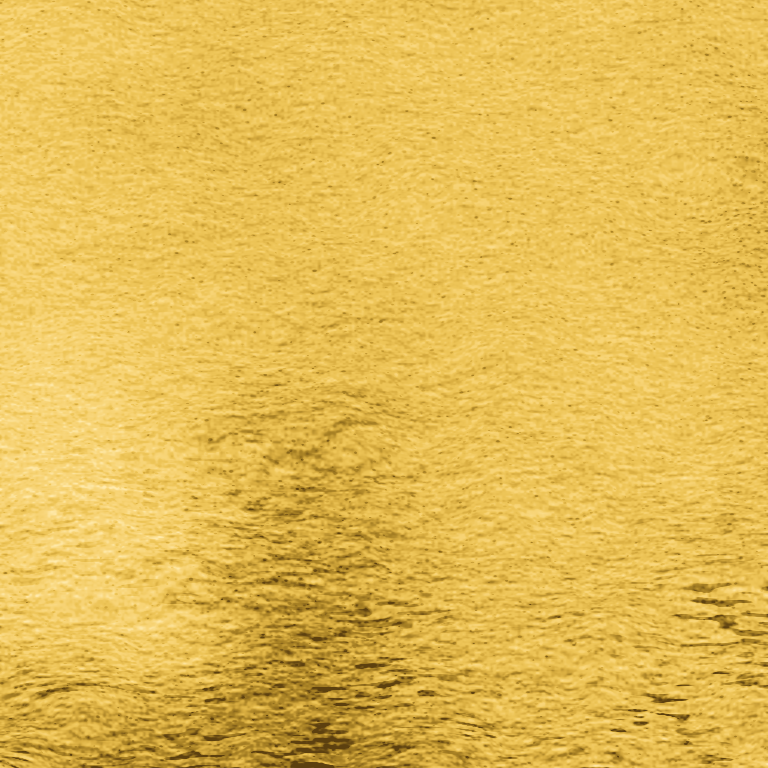
This texture is drawn by a three.js fragment shader. Its source:

```glsl
// Crinkled gold foil: soft reflections under fine, mostly horizontal creases.
#define SHADOW vec3(0.36, 0.25, 0.06)
#define BRONZE vec3(0.65, 0.50, 0.14)
#define OCHRE vec3(0.85, 0.68, 0.25)
#define GOLD vec3(0.93, 0.77, 0.34)
#define PALE vec3(0.97, 0.83, 0.46)
#define GLINT vec3(1.0, 0.92, 0.68)
#define BASE_TONE 0.745
#define CREASE_DEPTH 0.58
#define WRINKLE_DEPTH 1.0
#define GRAIN_DEPTH 0.26
#define PIT_SCALE vec2(130.0, 230.0)

varying vec2 vUv;

float hash(vec2 p) {
  vec3 q = fract(p.xyx * 0.1031);
  q += dot(q, q.yzx + 33.33);
  return fract((q.x + q.y) * q.z);
}

float noise(vec2 p) {
  vec2 i = floor(p);
  vec2 f = fract(p);
  f = f * f * (3.0 - 2.0 * f);
  return mix(mix(hash(i), hash(i + vec2(1.0, 0.0)), f.x),
             mix(hash(i + vec2(0.0, 1.0)), hash(i + 1.0), f.x), f.y);
}

float layeredNoise(vec2 p) {
  float sum = 0.0;
  float weight = 0.5;
  for (int i = 0; i < 4; i++) {
    sum += weight * noise(p);
    p = mat2(1.7, 0.5, -0.6, 2.0) * p + 17.3;
    weight *= 0.5;
  }
  return sum;
}

// Gaussian spot of light or shade
float glow(vec2 p, vec2 center, vec2 size) {
  vec2 d = (p - center) / size;
  return exp(-dot(d, d));
}

// Height of the fine creases, stretched along x
float creases(vec2 p) {
  return 0.55 * noise(p * vec2(58.0, 180.0)) + 0.45 * noise(p * vec2(120.0, 270.0) + 9.0);
}

// Height of the broader crumples
float wrinkles(vec2 p) {
  return layeredNoise(p * vec2(30.0, 52.0));
}

// Cellular pits: small dark flecks in randomly chosen cells
float pits(vec2 p, float density) {
  vec2 q = p * PIT_SCALE;
  vec2 cell = floor(q);
  float cover = 0.0;
  for (int y = -1; y <= 1; y++) {
    for (int x = -1; x <= 1; x++) {
      vec2 id = cell + vec2(float(x), float(y));
      vec2 center = id + vec2(hash(id + 3.7), hash(id + 41.3));
      float chosen = step(hash(id + 71.9), density);
      float radius = mix(0.25, 0.6, hash(id + 13.1));
      float spot = 1.0 - smoothstep(radius * 0.3, radius, length(q - center));
      cover = max(cover, chosen * spot * (0.3 + 0.7 * hash(id + 27.5)));
    }
  }
  return cover;
}

vec3 foilColor(float tone) {
  vec3 color = mix(SHADOW, BRONZE, smoothstep(0.0, 0.3, tone));
  color = mix(color, OCHRE, smoothstep(0.27, 0.55, tone));
  color = mix(color, GOLD, smoothstep(0.5, 0.72, tone));
  color = mix(color, PALE, smoothstep(0.7, 0.92, tone));
  return mix(color, GLINT, smoothstep(0.9, 1.25, tone));
}

void main() {
  // Bend the sheet so creases and reflections wander
  vec2 p = vUv;
  p.y += 0.02 * (noise(p * vec2(9.0, 11.0)) - 0.5) + 0.006 * noise(p * vec2(27.0, 31.0));
  vec2 r = vUv + 0.13 * (vec2(layeredNoise(vUv * 9.0), layeredNoise(vUv * 9.0 + 31.0)) - 0.47);
  float low = 1.0 - smoothstep(0.05, 0.62, vUv.y);

  // Broad reflections
  float column = glow(r, vec2(0.42, 0.03), vec2(0.16, 0.42));
  float corner = glow(r, vec2(0.08, 0.0), vec2(0.3, 0.13));
  float lowerRight = smoothstep(0.5, 0.7, r.x) * (1.0 - smoothstep(0.02, 0.38, r.y));
  float rightEdge = glow(r, vec2(1.03, 0.73), vec2(0.09, 0.2));
  float tone = BASE_TONE - 0.37 * column - 0.28 * corner - 0.1 * lowerRight - 0.12 * rightEdge;
  tone += 0.2 * glow(r, vec2(0.07, 0.42), vec2(0.17, 0.24));
  tone += 0.17 * glow(r, vec2(0.2, 0.22), vec2(0.12, 0.1));
  tone += 0.07 * glow(r, vec2(0.0, 0.95), vec2(0.25, 0.2));
  tone -= 0.09 * glow(r, vec2(0.27, 0.86), vec2(0.16, 0.13));
  tone += 0.12 * (layeredNoise(vUv * vec2(8.0, 13.0) + 5.0) - 0.47);

  // Slopes lit from above
  float creaseSlope = creases(p) - creases(p + vec2(0.001, 0.0032));
  float wrinkleSlope = wrinkles(p) - wrinkles(p + vec2(-0.003, 0.005));
  float crumpled = glow(vUv, vec2(0.37, 0.3), vec2(0.22, 0.28));
  tone += CREASE_DEPTH * mix(0.55, 1.0, low) * creaseSlope;
  tone += WRINKLE_DEPTH * (0.2 + 0.8 * max(crumpled, 0.5 * low)) * wrinkleSlope;
  tone += GRAIN_DEPTH * (noise(p * vec2(250.0, 360.0)) - 0.5);

  // Thin dark slits gathered in clumps, then scattered pits
  float clump = smoothstep(0.3, 0.75, layeredNoise(r * vec2(6.0, 17.0) + 2.0));
  float slit = smoothstep(0.62, 0.78, noise(p * vec2(36.0, 225.0) + 60.0));
  tone -= slit * (0.06 + 0.75 * clump * max(lowerRight, 0.4 * low));
  float density = 0.09 + 0.4 * rightEdge + 0.12 * crumpled;
  tone -= 0.28 * pits(p, density);

  gl_FragColor = vec4(foilColor(tone), 1.0);
}
```
